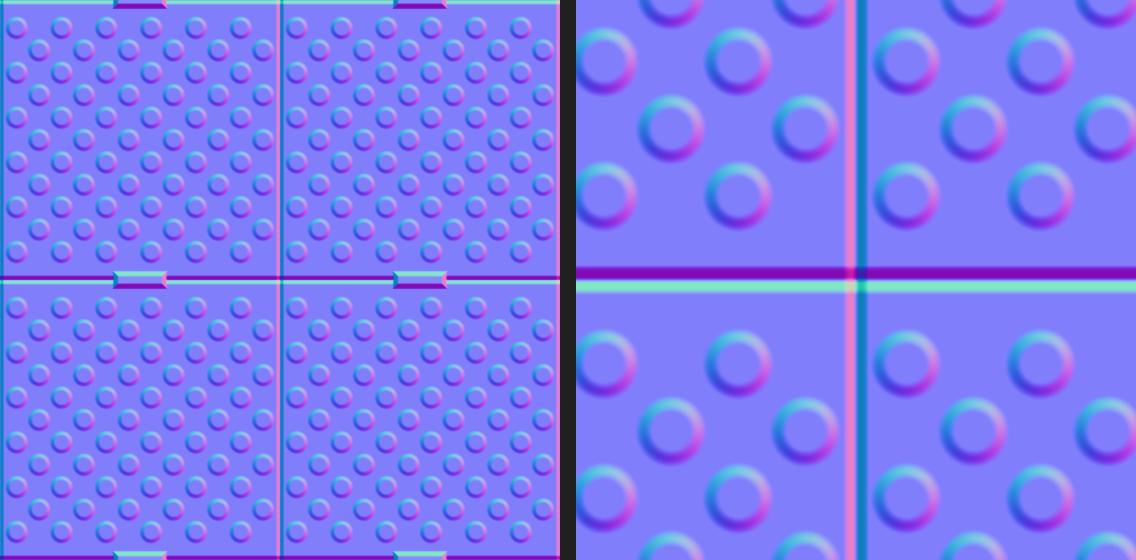
Left, the full canvas; right, a detail of the centre.
This texture map is drawn by a Shadertoy shader. Its source:

```glsl
const float TILES = 2.0;
const float STUD_PITCH = 0.16;
const vec2 FIRST_STUD = vec2(0.06, 0.1);

// 1 where d exceeds the edge, softened over +-blur
float above(float d, float edge, float blur) {
    return smoothstep(edge - blur, edge + blur, d);
}

// Scales slopes that face right/up and left/down differently
vec2 scaleSlope(vec2 slope, vec2 rightUp, vec2 leftDown) {
    return max(slope, 0.0) * rightUp + min(slope, 0.0) * leftDown;
}

// Outward slope of the nearest stud in one of the two staggered lattices
vec2 studSlope(vec2 uv, float lattice, float radius, float bevel, vec2 lean, float blur) {
    vec2 origin = FIRST_STUD + 0.5 * STUD_PITCH * lattice;
    vec2 lastCell = vec2(5.0, 5.0 - lattice);
    vec2 cell = clamp(round((uv - origin) / STUD_PITCH), vec2(0.0), lastCell);
    vec2 offset = uv - origin - cell * STUD_PITCH;
    float r = length(offset);
    float ring = above(r, radius - bevel, blur) * (1.0 - above(r, radius, blur));
    return (offset / max(r, 1e-4) + lean) * ring;
}

// Outward slope along the four plate edges
vec2 plateSlope(vec2 p, vec2 width, float blur, float seam) {
    vec2 d = 0.5 - abs(p);
    vec2 bevel = 1.0 - smoothstep(width - blur, width + blur, d);
    return sign(p) * bevel * clamp(d / seam, 0.0, 1.0);
}

// Mitred bevel of a raised bar: xy is the slope, z the coverage
vec3 barSlope(vec2 q, vec2 halfSize, float bevel, float blur) {
    vec2 d = halfSize - abs(q);
    float nearest = min(d.x, d.y);
    float sideways = above(d.y - d.x, 0.0, blur);
    vec2 outward = sign(q) * vec2(sideways, 1.0 - sideways);
    float slope = 1.0 - above(nearest, bevel, blur);
    return vec3(outward * slope, above(nearest, 0.0, blur));
}

vec3 normalColor(vec2 slope) {
    vec3 n = normalize(vec3(slope, 1.0));
    return 0.5 + 0.5 * n;
}

void mainImage(out vec4 fragColor, in vec2 fragCoord) {
    vec2 uv = fract(fragCoord / iResolution.xy * TILES);
    vec2 p = uv - 0.5;
    float pixel = TILES / min(iResolution.x, iResolution.y);
    float blur = max(0.005, 0.75 * pixel);
    vec2 rightUp = vec2(1.35, 1.5);
    vec2 leftDown = vec2(1.9, 2.2);

    // Plate edges
    vec2 edges = plateSlope(p, vec2(0.0115, 0.0135), blur, max(0.004, 0.5 * pixel));
    vec2 slope = scaleSlope(edges, rightUp, leftDown);

    // Staggered round studs
    for (int i = 0; i < 2; i++) {
        vec2 lean = vec2(-0.15, -0.05);
        slope += 0.82 * studSlope(uv, float(i), 0.0385, 0.0115, lean, max(0.006, blur));
    }

    // Connecting bar across the horizontal seam
    vec2 q = vec2(p.x, fract(uv.y + 0.5) - 0.5);
    vec3 bar = barSlope(q, vec2(0.095, 0.03), 0.0155, blur);
    vec2 barTop = scaleSlope(bar.xy, rightUp, leftDown) + vec2(0.03, 0.1) * (1.0 - length(bar.xy));
    slope = mix(slope, barTop, bar.z);

    // Slight tint of the flat plate
    vec3 color = normalColor(slope) * vec3(1.01, 0.985, 0.985);
    fragColor = vec4(color, 1.0);
}
```
